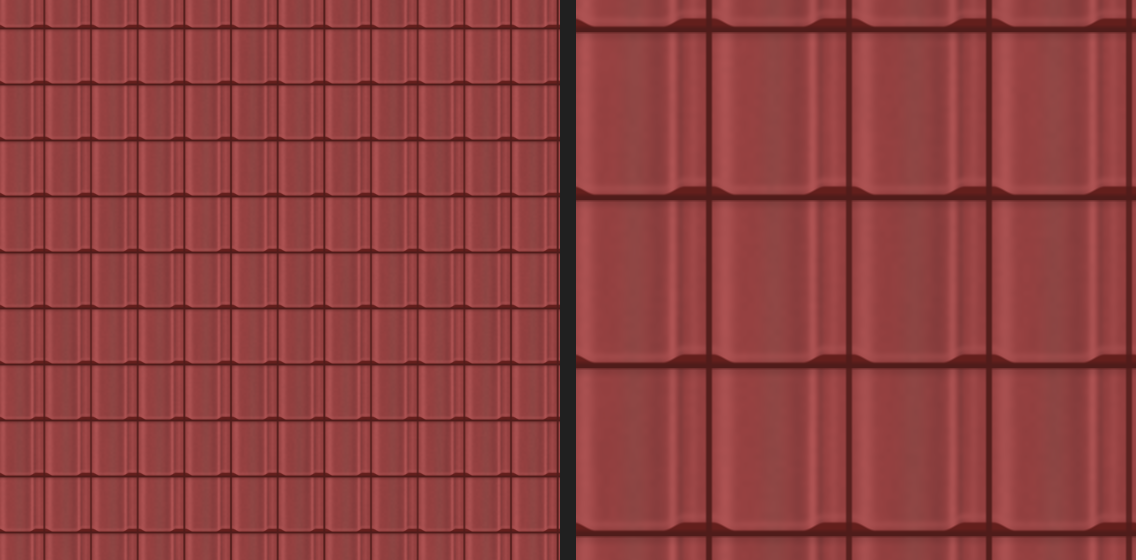
Left: the whole. Right: its middle third, enlarged.
A Shadertoy shader for this texture:

```glsl
#define TILES vec2(12.0, 10.0)
#define OFFSET vec2(0.05, -0.475)
#define JOINT_HALF_WIDTH 0.021
#define LAP_THIN 0.034
#define LAP_THICK 0.082
#define GRAIN 0.025
#define BODY vec3(0.58, 0.25, 0.25)
#define LIGHT vec3(0.68, 0.325, 0.325)
#define SHADE vec3(0.52, 0.235, 0.235)
#define DUSTY vec3(0.55, 0.28, 0.27)
#define LAP vec3(0.39, 0.12, 0.11)
#define GAP vec3(0.31, 0.11, 0.10)

float hash(vec2 p) {
    vec3 q = fract(vec3(p.xyx) * 0.1031);
    q += dot(q, q.yzx + 33.33);
    return fract((q.x + q.y) * q.z);
}

// Value noise that wraps after the given whole number of cells
float wrapNoise(vec2 uv, vec2 cells) {
    vec2 p = uv * cells;
    vec2 i = floor(p);
    vec2 f = smoothstep(0.0, 1.0, p - i);
    vec2 a = mod(i, cells);
    vec2 b = mod(i + 1.0, cells);
    return mix(mix(hash(a), hash(vec2(b.x, a.y)), f.x),
               mix(hash(vec2(a.x, b.y)), hash(b), f.x), f.y);
}

// Soft ridge of height one around a centre
float ridge(float x, float centre, float width) {
    float d = (x - centre) / width;
    return exp(-d * d);
}

// Colour across one tile: rounded barrel, then a flat side rib
vec3 tileProfile(float u) {
    vec3 color = mix(BODY, DUSTY, 0.75 * ridge(u, 0.47, 0.10));
    color = mix(color, SHADE, 0.75 * ridge(u, 0.63, 0.06));
    color = mix(color, LIGHT, 0.85 * ridge(u, 0.115, 0.065));
    color = mix(color, LIGHT, 0.90 * ridge(u, 0.74, 0.032));
    color = mix(color, SHADE, 0.85 * ridge(u, 0.80, 0.022));
    return mix(color, LIGHT, 0.40 * ridge(u, 0.89, 0.035));
}

void mainImage(out vec4 fragColor, in vec2 fragCoord) {
    vec2 uv = fragCoord / iResolution.xy;
    vec2 grid = uv * TILES + OFFSET;
    vec2 tile = mod(floor(grid), TILES);
    vec2 cell = fract(grid);
    vec2 soft = TILES / iResolution.xy * 0.6 + 0.006;

    // Lower edge: barrel hangs down, lap shows around the joint
    float fromRib = abs(fract(cell.x + 0.57) - 0.5);
    float lapHeight = mix(LAP_THICK, LAP_THIN, smoothstep(0.10, 0.26, fromRib));
    float aboveLap = cell.y - lapHeight;

    // Glazed surface with a bright lip and shade under the row above
    vec3 color = tileProfile(cell.x);
    color = mix(color, LIGHT, 0.40 * ridge(aboveLap, 0.035, 0.025));
    color *= 1.0 - 0.10 * smoothstep(0.93, 1.0, cell.y);

    // Small differences between tiles, fine streaks and grain
    float streak = wrapNoise(uv, vec2(180.0, 30.0)) - 0.5;
    float speck = wrapNoise(uv, vec2(256.0)) - 0.5;
    color *= 1.0 + GRAIN * (streak + speck + hash(tile + 7.0) - 0.5);

    // Lap between rows, darkest along its foot
    vec3 lapColor = mix(GAP, LAP, smoothstep(0.015, 0.050, cell.y));
    color = mix(lapColor, color, smoothstep(-soft.y, soft.y, aboveLap));
    color = mix(color, GAP, 0.5 * (1.0 - smoothstep(0.0, soft.y * 1.5, 1.0 - cell.y)));

    // Joint between columns, uneven in depth
    float column = mod(floor(grid.x + 0.5), TILES.x);
    float fromJoint = abs(fract(cell.x + 0.5) - 0.5);
    float joint = 1.0 - smoothstep(-soft.x, soft.x, fromJoint - JOINT_HALF_WIDTH);
    color = mix(color, GAP, joint * mix(0.75, 1.0, hash(vec2(column, 3.0))));

    fragColor = vec4(color, 1.0);
}
```
